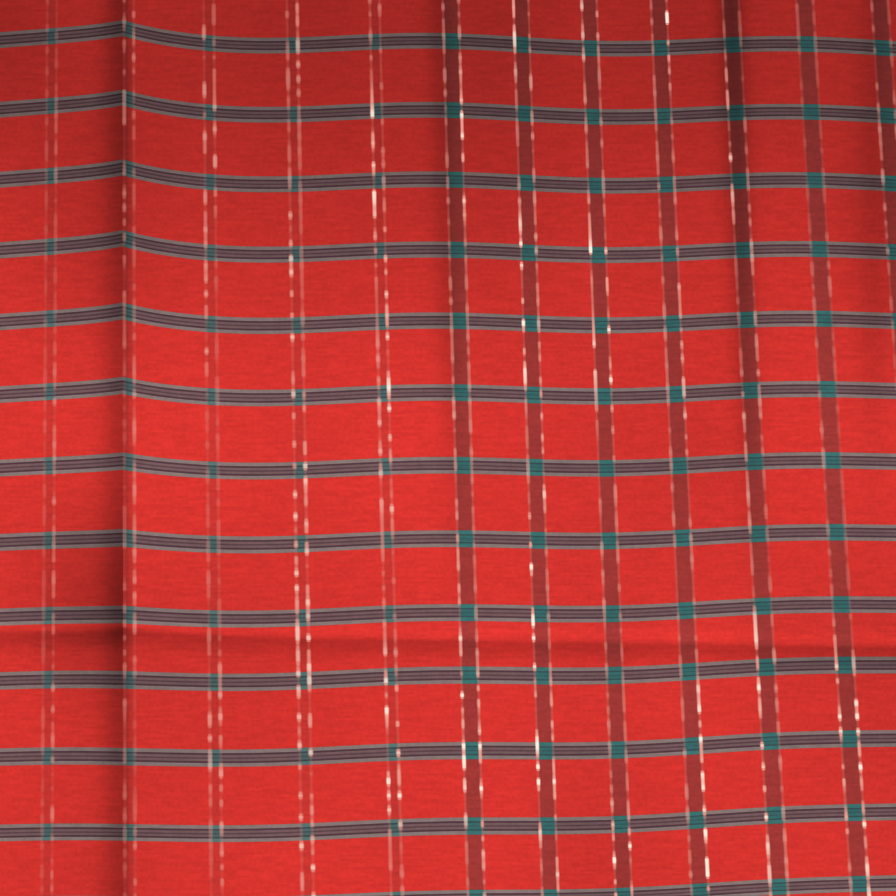
Give the GLSL for this texture, as a WebGL 1 fragment shader.

```glsl
precision highp float;

uniform vec2 u_resolution;

// Colours
const vec3 SILK = vec3(0.785, 0.190, 0.170);
const vec3 WARP_BAND = vec3(0.52, 0.21, 0.20);
const vec3 WEFT_EDGE = vec3(0.47, 0.44, 0.43);
const vec3 WEFT_CORE = vec3(0.40, 0.33, 0.34);
const vec3 WEFT_LINE = vec3(0.23, 0.18, 0.21);
const vec3 TEAL = vec3(0.06, 0.43, 0.42);
const vec3 THREAD = vec3(0.91, 0.60, 0.54);
const vec3 SPARKLE = vec3(1.0, 0.93, 0.86);

// Layout, as fractions of the canvas
const vec2 CELL = vec2(0.0873, 0.0801);
const vec2 FIRST = vec2(0.0547, 0.0495);
const float WEFT_HALF = 0.0092;
const float GAP_NARROW = 0.0053;
const float GAP_WIDE = 0.0095;
const float THREAD_HALF = 0.0021;
const float BEADS = 125.0;
const float FOLD_X = 0.137;
const float CREASE_Y = 0.710;

float hash(vec2 p) {
  vec3 q = fract(p.xyx * 0.1031);
  q += dot(q, q.yzx + 33.33);
  return fract((q.x + q.y) * q.z);
}

float noise(vec2 p) {
  vec2 i = floor(p), f = fract(p);
  f = f * f * (3.0 - 2.0 * f);
  return mix(mix(hash(i), hash(i + vec2(1, 0)), f.x),
             mix(hash(i + vec2(0, 1)), hash(i + vec2(1, 1)), f.x), f.y);
}

float stripe(float d, float halfWidth, float aa) {
  return 1.0 - smoothstep(halfWidth - aa, halfWidth + aa, abs(d));
}

float groove(float d, float width) {
  return exp(-d * d / (width * width));
}

float creaseLine(float u) {
  return CREASE_Y + 0.015 * u - 0.008 * exp(-abs(u - FOLD_X) / 0.07);
}

// Flattens the draped cloth: p runs right and down
vec2 unwarp(vec2 p) {
  float x = p.x - 0.027 * groove(p.x - 0.47, 0.21);
  x -= 0.078 * (p.x - 0.13) * (p.y - 0.5);

  float peak = exp(-abs(p.x - FOLD_X) / 0.06) * (1.0 - smoothstep(0.2, 0.85, p.y));
  float sway = cos(6.2832 * (p.x - 0.48) / 0.405) * (1.0 - 0.6 * p.y);
  float tilt = p.x * p.x * (0.008 - 0.034 * p.y);
  float y = p.y + 0.015 * peak + 0.004 * sway - tilt;
  y += 0.008 * sin(3.1416 * clamp(p.y / 0.7, 0.0, 1.0));
  float below = p.y - creaseLine(p.x);
  y += 0.0124 * step(0.0, below) * clamp(1.0 - below / 0.22, 0.0, 1.0);
  return vec2(x, y);
}

// Light falling over the folds
float shading(vec2 p) {
  float light = mix(0.80, 1.05, smoothstep(0.0, 0.5, p.y));
  light *= 0.95 + 0.10 * noise(p * vec2(9.0, 4.0));
  float d = p.x - FOLD_X;
  light -= 0.24 * groove(d, d < 0.0 ? 0.022 : 0.007);
  light -= 0.20 * step(d, 0.0) * groove(p.y - 0.66, 0.11) * groove(d, 0.10);
  float upper = 1.0 - smoothstep(0.25, 0.75, p.y);
  light -= 0.20 * upper * groove(p.x - 0.815 - 0.04 * p.y, 0.016);
  light -= 0.13 * upper * groove(p.x - 0.49 - 0.03 * p.y, 0.014);
  light -= 0.10 * upper * groove(p.x - 0.975, 0.020);
  float c = p.y - creaseLine(p.x);
  light -= 0.15 * groove(c, c > 0.0 ? 0.016 : 0.004);
  return light + 0.06 * groove(c + 0.012, 0.008);
}

void main() {
  vec2 p = gl_FragCoord.xy / u_resolution;
  p.y = 1.0 - p.y;
  float aa = 0.8 / min(u_resolution.x, u_resolution.y);

  vec2 grid = (unwarp(p) - FIRST) / CELL + 0.5;
  vec2 id = floor(grid);
  vec2 d = (fract(grid) - 0.5) * CELL;
  float wide = smoothstep(0.43, 0.50, p.x);
  float gap = mix(GAP_NARROW, GAP_WIDE, wide);

  // Warp bands
  float warp = stripe(d.x, gap, 2.0 * aa);
  vec3 color = mix(SILK, WARP_BAND, warp * mix(0.2, 0.75, wide));

  // Weft stripes with fine dark lines
  float weft = stripe(d.y, WEFT_HALF, aa);
  vec3 weftColor = mix(WEFT_EDGE, WEFT_CORE, stripe(d.y, WEFT_HALF * 0.56, aa));
  float lines = stripe(abs(d.y) - WEFT_HALF * 0.46, 0.0009, aa);
  lines = max(lines, 0.7 * stripe(d.y, 0.0008, aa));
  weftColor = mix(weftColor, WEFT_LINE, 0.8 * lines);
  weftColor = mix(weftColor, TEAL, warp * mix(0.45, 0.68, wide) * (1.0 - 0.4 * lines));
  color = mix(color, weftColor, 0.94 * weft);

  // Woven grain and slubs
  color *= 0.94 + 0.07 * noise(p * vec2(70.0, 420.0)) + 0.06 * noise(p * 330.0);
  color *= shading(p);

  // Beaded metallic threads along both band edges
  float shown = mix(0.45, 1.0, smoothstep(0.10, 0.50, p.x));
  shown *= 1.0 - 0.5 * smoothstep(0.78, 0.86, p.x) * (1.0 - smoothstep(0.62, 0.75, p.y));
  for (int i = 0; i < 2; i++) {
    float side = float(i) * 2.0 - 1.0;
    float lane = id.x * 7.0 + side * 3.0 + 40.0;
    float bead = noise(vec2(lane, p.y * BEADS));
    float wear = 0.35 + 0.65 * smoothstep(0.2, 0.75, noise(vec2(lane + 90.0, p.y * 6.0)));
    float glint = smoothstep(0.70, 0.92, bead) * wear * shown;
    float thread = stripe(d.x - side * gap, THREAD_HALF * (0.5 + 0.6 * bead), 1.5 * aa);
    float cover = thread * shown * (0.22 + 0.78 * wear * smoothstep(0.30, 0.62, bead));
    color = mix(color, mix(THREAD, SPARKLE, glint), cover);
  }

  gl_FragColor = vec4(clamp(color, 0.0, 1.0), 1.0);
}
```
